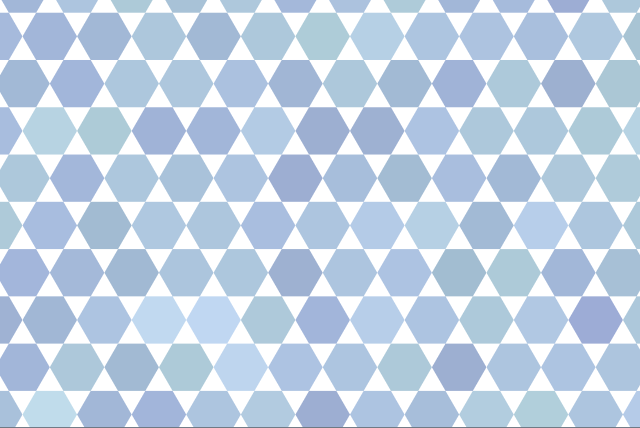
A WebGL 2 fragment shader for this pattern:

```glsl
#version 300 es
precision highp float;
// Trihexagonal tiling: touching flat-topped hexagons in soft blues on white.

#define COLUMNS 11.725          // hexagons across the canvas width
#define FIRST_CENTER 0.912      // x of the first full hexagon in even rows
#define ROW_SHIFT 0.215         // part of the bottom row below the canvas
#define CLUSTERING 0.17         // how strongly neighbours share a tone
#define TINT_AMOUNT 0.022       // teal to violet drift between hexagons
#define BASE_LINE 0.0022        // thickness of the bottom line, of the height

uniform vec2 u_resolution;
out vec4 fragColor;

const float ROW_HEIGHT = 0.8660254;
const vec3 WHITE = vec3(1.0);
const vec3 PERIWINKLE = vec3(0.615, 0.675, 0.835);
const vec3 SLATE = vec3(0.635, 0.725, 0.835);
const vec3 MIST = vec3(0.68, 0.78, 0.865);
const vec3 PALE = vec3(0.755, 0.855, 0.935);
const vec3 LINE_GRAY = vec3(0.42, 0.46, 0.50);

float hash(vec2 p) {
    vec3 q = fract(p.xyx * vec3(0.1031, 0.1030, 0.0973));
    q += dot(q, q.yzx + 33.33);
    return fract((q.x + q.y) * q.z);
}

// Signed distance to a hexagon one unit wide from corner to corner
float hexagon(vec2 p) {
    p = abs(p);
    return max(p.y, ROW_HEIGHT * p.x + 0.5 * p.y) - 0.5 * ROW_HEIGHT;
}

// Random tone per hexagon, gently clustered by layered sines
vec3 hexColor(vec2 cell) {
    vec2 id = cell + 40.0;
    float wave = 0.5 * (sin(0.9 * id.x + 0.5 * id.y) + sin(1.1 * id.y - 0.6 * id.x));
    float tone = 0.1 + 0.8 * hash(id) + CLUSTERING * wave;
    vec3 color = mix(PERIWINKLE, SLATE, smoothstep(0.10, 0.22, tone));
    color = mix(color, MIST, smoothstep(0.30, 0.50, tone));
    color = mix(color, PALE, smoothstep(0.74, 0.94, tone));
    float tint = 2.0 * hash(id.yx + 17.0) - 1.0;
    return color + TINT_AMOUNT * tint * vec3(0.0, -0.7, 1.0);
}

void main() {
    float pixel = COLUMNS / u_resolution.x;
    vec2 p = gl_FragCoord.xy * pixel;
    p.y += ROW_SHIFT * ROW_HEIGHT;

    // Blend the two nearest rows so shared borders stay smooth
    vec3 color = WHITE;
    float firstRow = floor(p.y / ROW_HEIGHT - 0.5);
    for (int i = 0; i < 2; i++) {
        float row = firstRow + float(i);
        float x = p.x - FIRST_CENTER - 0.5 * mod(row, 2.0);
        float column = floor(x + 0.5);
        vec2 local = vec2(x - column, p.y - (row + 0.5) * ROW_HEIGHT);
        float cover = clamp(0.5 - hexagon(local) / pixel, 0.0, 1.0);
        color = mix(color, hexColor(vec2(column, row)), cover);
    }

    // Thin line along the bottom edge
    float lineTop = BASE_LINE * u_resolution.y - gl_FragCoord.y;
    color = mix(color, LINE_GRAY, clamp(lineTop + 0.5, 0.0, 1.0));
    fragColor = vec4(color, 1.0);
}
```
